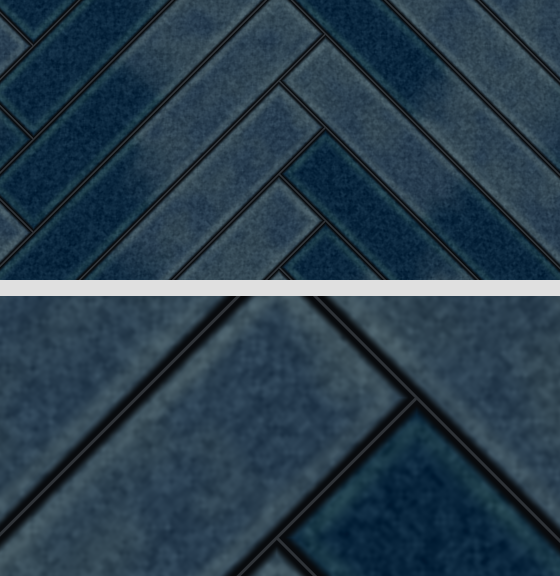
Top, the full canvas; bottom, a detail of the centre.
Write a Shadertoy shader that draws this texture.

```glsl
// Glazed blue herringbone tiles: long planks meet in zigzag seams, with black grooves.
// The plane is turned by 45 degrees and cut into planks; each plank is a rounded
// box whose glaze runs from navy to slate, with a pale rim and a fine grain.

const float ROWS = 3.0;                       // planks per canvas height
const float PLANK_LENGTH = 6.258;             // in plank widths
const vec2 LAYOUT_SHIFT = vec2(-0.852, 3.125);
const float WRAP_START = -0.48;               // left end of the wrapped period
const float BODY_RADIUS = 0.04;
const float RIM_RADIUS = 0.16;
const float GROOVE_HALF = 0.022;
const float BEVEL_WIDTH = 0.05;
const float RIM_POSITION = 0.1;
const float RIM_WIDTH = 0.06;
const float GRAIN_SCALE = 23.0;
const float GRAIN_DEPTH = 0.135;
const float GLAZE_BLUR = 0.6;

const vec3 NAVY = vec3(0.04, 0.15, 0.24);
const vec3 SLATE = vec3(0.2, 0.28, 0.33);
const vec3 SLATE_BLUE = vec3(0.16, 0.245, 0.32);
const vec3 RIM_TEAL = vec3(0.15, 0.28, 0.32);
const vec3 RIM_PALE = vec3(0.29, 0.37, 0.405);
const vec3 GROOVE = vec3(0.03, 0.04, 0.05);
const vec3 GROOVE_GLINT = vec3(0.21, 0.23, 0.25);

// Start and end of the slate glaze along a plank
const vec2 RISING_SPAN = vec2(-2.0, 3.4);
const vec2 FALLING_SPANS[4] = vec2[4](
    vec2(-2.0, 2.95), vec2(2.8, 9.0), vec2(1.6, 5.7), vec2(2.75, 9.0));

float hash(vec2 p) {
    return fract(sin(dot(p, vec2(127.1, 311.7))) * 43758.5453);
}

float noise(vec2 p) {
    vec2 i = floor(p), f = fract(p);
    f = f * f * (3.0 - 2.0 * f);
    return mix(mix(hash(i), hash(i + vec2(1, 0)), f.x),
               mix(hash(i + vec2(0, 1)), hash(i + vec2(1, 1)), f.x), f.y);
}

// Finds the plank at p: returns (along, across) in plank widths
vec2 findPlank(vec2 p, out float row, out bool rising) {
    float period = PLANK_LENGTH / ROWS;
    float x = mod(p.x - WRAP_START, period) + WRAP_START;
    float down = 1.0 - p.y;
    vec2 diag = ROWS * vec2(down + x, down - x) + LAYOUT_SHIFT;

    row = floor(diag.x);
    float along = diag.y - row + 2.0;
    rising = along >= 0.0 && along <= PLANK_LENGTH;
    if (rising) return vec2(along, diag.x - row);

    // Falling planks, left of the rising column or right of it
    if (along > PLANK_LENGTH) diag += vec2(PLANK_LENGTH, -PLANK_LENGTH);
    row = floor(diag.y);
    return vec2(diag.x - row - 3.0, diag.y - row);
}

// Distance inward from the edge of a plank with rounded corners
float edgeDistance(vec2 plank, float radius) {
    vec2 halfSize = 0.5 * vec2(PLANK_LENGTH, 1.0);
    vec2 q = abs(plank - halfSize) - halfSize + radius;
    return radius - length(max(q, 0.0)) - min(max(q.x, q.y), 0.0);
}

void mainImage(out vec4 fragColor, in vec2 fragCoord) {
    float row;
    bool rising;
    vec2 plank = findPlank(fragCoord / iResolution.y, row, rising);
    float pixel = ROWS * 1.414 / iResolution.y;

    // Glaze: cloudy change between navy and slate
    vec2 seed = vec2(row * 17.0, rising ? 5.0 : 43.0);
    float cloud = 0.65 * noise(plank * 1.8 + seed) + 0.35 * noise(plank * 4.5 + seed);
    vec2 span = rising ? RISING_SPAN : FALLING_SPANS[int(mod(row, 4.0))];
    span += 0.2 * (hash(seed) - 0.5);
    float along = plank.x + 1.2 * (cloud - 0.5);
    float slate = smoothstep(-GLAZE_BLUR, GLAZE_BLUR, along - span.x)
                * smoothstep(-GLAZE_BLUR, GLAZE_BLUR, span.y - along);
    vec3 color = mix(NAVY, mix(SLATE_BLUE, SLATE, smoothstep(0.25, 0.7, cloud)), slate);

    // Pale worn rim
    float rim = (edgeDistance(plank, RIM_RADIUS) - RIM_POSITION) / RIM_WIDTH;
    float wear = 0.45 + 0.45 * noise(plank * 3.0 + seed + 9.0);
    color = mix(color, mix(RIM_TEAL, RIM_PALE, slate), wear * exp(-rim * rim));

    // Fine grain and broad mottling
    vec2 grainPos = plank * GRAIN_SCALE + seed * 3.0;
    float grain = 0.6 * noise(grainPos) + 0.4 * noise(grainPos * 1.7) - 0.5;
    color += GRAIN_DEPTH * grain * vec3(0.9, 1.0, 1.0) + 0.02 * (cloud - 0.5);

    // Bevel into the groove, with a thin glint along its middle
    float glint = 1.0 - smoothstep(0.004, 0.006 + pixel, edgeDistance(plank, 0.0));
    vec3 groove = mix(GROOVE, GROOVE_GLINT, 0.85 * glint);
    float body = smoothstep(GROOVE_HALF - 0.5 * pixel, GROOVE_HALF + BEVEL_WIDTH,
                            edgeDistance(plank, BODY_RADIUS));
    fragColor = vec4(max(mix(groove, color, body), 0.0), 1.0);
}
```
